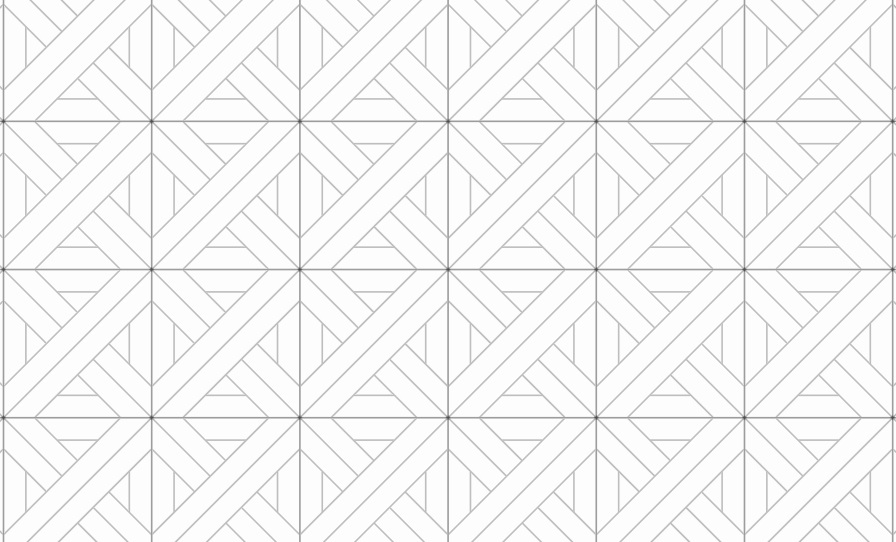
Give the GLSL for this pattern, as a WebGL 2 fragment shader.

```glsl
#version 300 es
precision highp float;

uniform vec2 u_resolution;
out vec4 fragColor;

float segment(vec2 p, vec2 a, vec2 b) {
    vec2 along = b - a;
    float t = clamp(dot(p - a, along) / dot(along, along), 0.0, 1.0);
    return length(p - a - along * t);
}

// Coverage of a thin stroke, softened over one pixel
float stroke(float dist, float width, float pixel) {
    float reach = clamp((0.5 * width - dist) / pixel + 0.5, 0.0, 1.0);
    return reach * min(1.0, width / pixel);
}

// Distance to the strips inside one square tile
float strips(vec2 p) {
    // Half turn about the centre, then mirror across the falling diagonal
    if (p.y < p.x) p = 1.0 - p;
    if (p.x + p.y < 1.0) p = 1.0 - p.yx;

    // Rising band: centre seam and outer edge
    float d = segment(p, vec2(0.5), vec2(1.0));
    d = min(d, segment(p, vec2(0.395, 0.605), vec2(0.79, 1.0)));

    // Falling band that stops at the rising one
    d = min(d, segment(p, vec2(0.0, 1.0), vec2(0.395, 0.605)));
    d = min(d, segment(p, vec2(0.21, 1.0), vec2(0.5, 0.71)));

    // Short bar in the remaining triangle
    return min(d, segment(p, vec2(0.361, 0.849), vec2(0.639, 0.849)));
}

void main() {
    // Six tiles across, about 3.7 down
    float tileSize = 0.1654;
    vec2 uv = gl_FragCoord.xy / u_resolution.x;
    vec2 tile = fract((uv - vec2(0.0039, 0.1387)) / tileSize);
    float pixel = 1.0 / (u_resolution.x * tileSize);

    vec2 toEdge = min(tile, 1.0 - tile);
    float stripInk = 0.25 * stroke(strips(tile), 0.011, pixel);
    float gridInk = 0.38 * stroke(min(toEdge.x, toEdge.y), 0.011, pixel);

    // Crossing lines darken the tile corners
    float nodeInk = 0.3 * (1.0 - smoothstep(0.004, 0.022, length(toEdge)));

    vec3 paper = vec3(0.992);
    float ink = max(stripInk, gridInk) + nodeInk;
    fragColor = vec4(paper * (1.0 - ink), 1.0);
}
```
